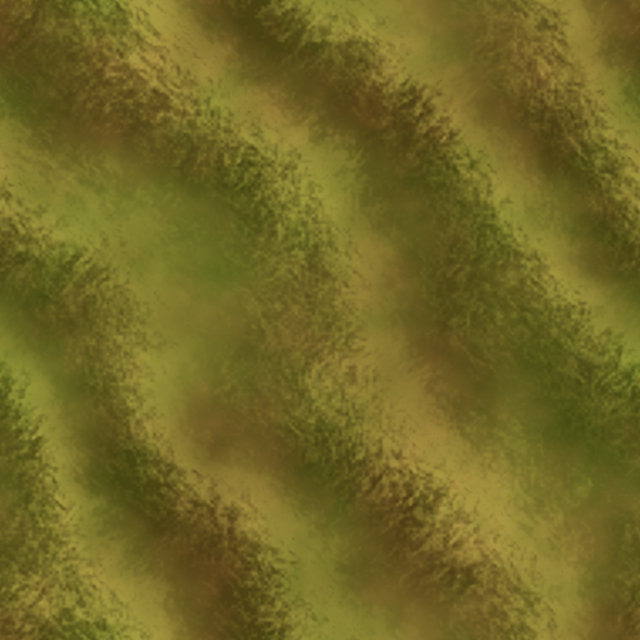
Give the GLSL for this texture, as a Shadertoy shader.

```glsl
// Mottled olive suede with soft diagonal light bands and short brushed fibres, tiling.

const float TAU = 6.2832;

float hash(vec2 p) {
    vec3 q = fract(p.xyx * 0.1031);
    q += dot(q, q.yzx + 33.33);
    return fract((q.x + q.y) * q.z);
}

// Wraps integer cells into one period; the half keeps the division safe.
vec2 wrap(vec2 cell, vec2 period) {
    return cell - period * floor((cell + 0.5) / period);
}

// Value noise repeating after a whole number of cells.
float noise(vec2 p, vec2 period, float seed) {
    vec2 cell = floor(p), f = p - cell;
    f = f * f * (3.0 - 2.0 * f);
    vec2 lo = wrap(cell, period) + seed;
    vec2 hi = wrap(cell + 1.0, period) + seed;
    return mix(mix(hash(lo), hash(vec2(hi.x, lo.y)), f.x),
               mix(hash(vec2(lo.x, hi.y)), hash(hi), f.x), f.y);
}

float fbm(vec2 uv, float cells, float seed) {
    float sum = 0.0, weight = 0.53;
    for (int i = 0; i < 4; i++) {
        sum += weight * noise(uv * cells, vec2(cells), seed);
        cells *= 2.0;
        weight *= 0.5;
        seed += 17.0;
    }
    return sum;
}

// Short fibres: stretched noise on whole-number diagonal or upright axes.
float fibres(vec2 uv) {
    float sum = uv.x + uv.y, diff = uv.x - uv.y;
    float falling = noise(vec2(diff * 44.0, sum * 105.0), vec2(44.0, 105.0), 3.0);
    float rising = noise(vec2(diff * 105.0, sum * 48.0), vec2(105.0, 48.0), 31.0);
    float upright = noise(uv * vec2(150.0, 62.0), vec2(150.0, 62.0), 57.0);
    float turn = fbm(uv, 7.0, 71.0);
    float strokes = mix(falling, rising, smoothstep(0.44, 0.58, turn));
    return mix(strokes, upright, 0.6 * smoothstep(0.48, 0.62, fbm(uv, 6.0, 90.0)));
}

void mainImage(out vec4 fragColor, in vec2 fragCoord) {
    vec2 uv = fragCoord / iResolution.xy;

    // Curl the fibres slightly
    vec2 curl = vec2(noise(uv * 40.0, vec2(40.0), 5.0), noise(uv * 40.0, vec2(40.0), 23.0)) - 0.5;
    float fibre = fibres(uv + 0.008 * curl) - 0.5;
    float speck = noise(uv * 190.0, vec2(190.0), 11.0) - 0.5;
    float mottle = fbm(uv, 28.0, 43.0) - 0.5;
    float cloud = fbm(uv, 5.0, 65.0) - 0.5;

    // Diagonal bands with wavering, brushed edges
    float waver = 1.1 * (fbm(uv, 3.0, 7.0) - 0.5) + 0.2 * fibre + 0.14 * speck;
    float band = cos(TAU * (3.0 * uv.x + 2.0 * uv.y - 0.68 + waver));
    float strength = mix(0.18, 0.46, noise(uv * 4.0, vec2(4.0), 83.0));
    float tone = 0.4 + strength * (band + 0.3 * band * band - 0.13);

    // Clouds and grain
    tone += 0.6 * cloud + 0.32 * mottle + 0.26 * fibre + 0.2 * speck;
    tone = clamp(tone, -0.12, 1.12);

    // Olive ramp drifting between brown and green
    vec3 color = mix(vec3(0.33, 0.29, 0.09), vec3(0.61, 0.56, 0.23), tone);
    float hue = fbm(uv, 6.0, 101.0) - 0.5 + 0.3 * mottle;
    color += hue * vec3(0.09, -0.07, 0.03);
    fragColor = vec4(color, 1.0);
}
```
